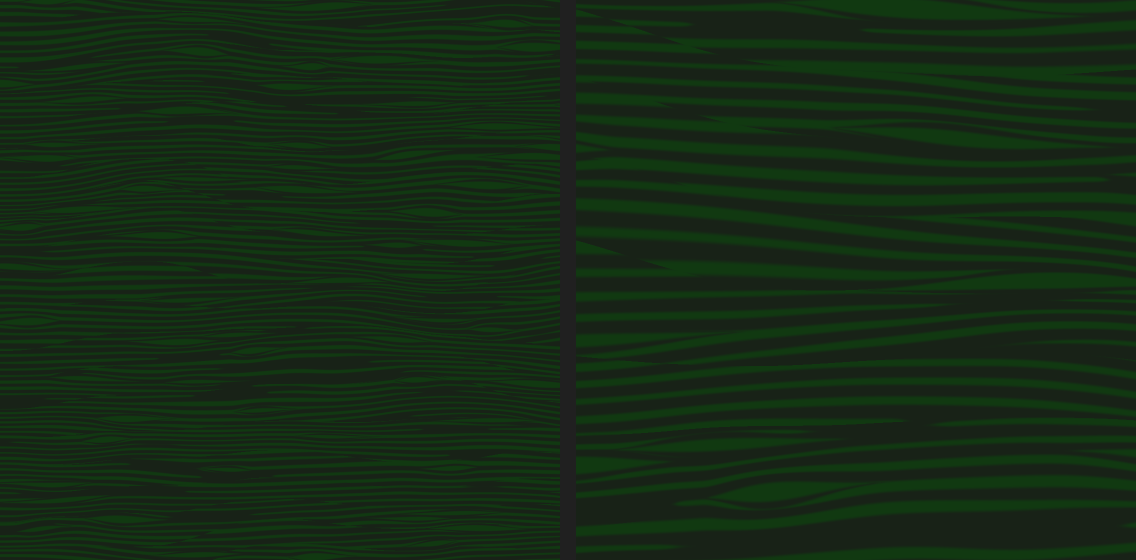
Left: the whole. Right: its middle third, enlarged.
Reproduce this texture procedurally as a WebGL 2 fragment shader.

```glsl
#version 300 es
precision highp float;

uniform vec2 u_resolution;
out vec4 fragColor;

float hash(vec2 p) {
    vec3 q = fract(vec3(p.xyx) * 0.1031);
    q += dot(q, q.yzx + 33.33);
    return fract((q.x + q.y) * q.z);
}

// Smooth value noise in -1..1
float noise(vec2 p) {
    vec2 i = floor(p), f = fract(p);
    f = f * f * f * (f * (f * 6.0 - 15.0) + 10.0);
    float low = mix(hash(i), hash(i + vec2(1, 0)), f.x);
    float high = mix(hash(i + vec2(0, 1)), hash(i + vec2(1, 1)), f.x);
    return 2.0 * mix(low, high, f.y) - 1.0;
}

float softEdge(float d) {
    return smoothstep(-0.0011, 0.0011, d);
}

// Amount of green fibre at a point of the canvas
float grain(vec2 p) {
    // Gentle waves shared by all fibres
    p.y += 0.015 * noise(p * vec2(3.5, 7.0) + 40.0);
    p.y += 0.004 * noise(p * vec2(8.0, 15.0) + 90.0);

    // Scattered lenses that push the fibres apart
    vec2 grid = vec2(5.0, 15.0);
    vec2 home = floor(p * grid);
    float shift = 0.0, lens = 0.0, gap = 0.0;
    for (int j = -1; j <= 1; j++) {
        for (int i = -1; i <= 1; i++) {
            vec2 cell = home + vec2(i, j) + 50.0;
            if (hash(cell + 7.0) > 0.75) continue;
            vec2 centre = vec2(hash(cell + 13.0), hash(cell + 29.0));
            vec2 d = p - (cell - 50.0 + centre) / grid;
            float t = d.x / mix(0.05, 0.12, hash(cell + 41.0));
            if (abs(t) >= 1.0) continue;
            t += 0.8 * (hash(cell + 53.0) - 0.5) * (1.0 - t * t);
            float bump = (1.0 - t * t) * (1.0 - t * t);
            float s = d.y - 0.08 * (hash(cell + 67.0) - 0.5) * d.x;
            float halfHeight = bump * mix(0.003, 0.0068, hash(cell + 71.0));
            float push = halfHeight + 0.004 * bump;
            float fall = max(0.0, 1.0 - abs(s) / 0.035);
            shift += sign(s) * push * fall * fall;
            lens = max(lens, softEdge(halfHeight - abs(s)) * smoothstep(0.0, 0.1, bump));
            gap = max(gap, softEdge(push - abs(s)) * smoothstep(0.0, 0.1, bump));
        }
    }
    p.y -= shift;

    // Overlapping bands, each with its own slant, cut the fibres off
    float band = floor(p.y * 20.0 + 0.65 * noise(p * vec2(4.0, 6.0) + 11.0));
    vec2 seed = vec2(17.0, 31.0) * (band + 3.0);
    float phase = 88.0 * p.y + 1.6 * noise(p * vec2(2.6, 9.0) + seed);

    // Fibres of varying width that taper out now and then
    float row = floor(phase);
    float swell = noise(vec2(p.x * 5.0 + 60.0 * hash(vec2(row + 9.0, band + 5.0)), row + 100.0));
    float halfWidth = 0.2 + 0.09 * swell;
    halfWidth -= 0.3 * smoothstep(0.72, 0.95, -swell);
    float fibre = softEdge((halfWidth - abs(fract(phase) - 0.5)) / 88.0);
    fibre *= smoothstep(0.0, 0.1, halfWidth);

    return max(lens, fibre * (1.0 - gap));
}

void main() {
    // Four samples per pixel smooth the shallow cuts
    float green = 0.0;
    for (int k = 0; k < 4; k++) {
        vec2 offset = vec2(k & 1, k >> 1) * 0.5 - 0.25;
        green += 0.25 * grain((gl_FragCoord.xy + offset) / u_resolution);
    }
    fragColor = vec4(mix(vec3(0.094, 0.133, 0.09), vec3(0.065, 0.222, 0.068), green), 1.0);
}
```
